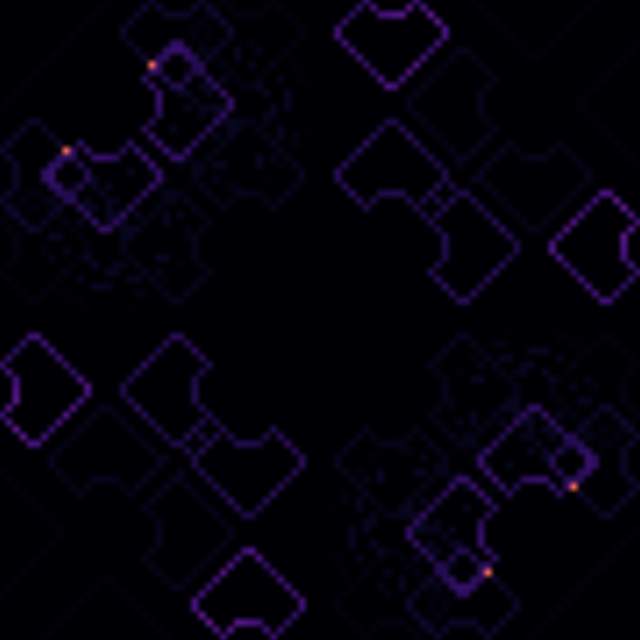
Write a Shadertoy shader that draws this pattern.

```glsl
#define CELLS 89.5
#define CENTER_Y 0.502
#define RADIUS 8.0
#define VARIATION 0.45
#define SPECK_DENSITY 0.16
#define VOID_COLOR vec3(0.0, 0.0, 0.015)
#define VIOLET vec3(0.23, 0.06, 0.43)
#define CORAL vec3(0.98, 0.42, 0.37)

float hash(vec2 p) {
    vec3 h = fract(p.xyx * 0.1031);
    h += dot(h, h.yzx + 33.33);
    return fract((h.x + h.y) * h.z);
}

float cornerSlope(vec2 corner, vec2 offset) {
    float angle = 6.2832 * hash(corner);
    return dot(vec2(cos(angle), sin(angle)), offset);
}

float gradientNoise(vec2 p) {
    vec2 i = floor(p), f = fract(p);
    vec2 u = f * f * (3.0 - 2.0 * f), e = vec2(1, 0);
    return mix(mix(cornerSlope(i, f), cornerSlope(i + e, f - e), u.x),
               mix(cornerSlope(i + e.yx, f - e.yx), cornerSlope(i + 1.0, f - 1.0), u.x), u.y);
}

float stroke(float d) {
    return max(0.0, 1.0 - abs(d));
}

// Diamond outline whose upper corner is folded inward
float notchedDiamond(vec2 d) {
    float diamond = abs(d.x) + abs(d.y) - RADIUS;
    float notch = max(abs(d.x) + 1.0 - d.y, 2.5 - d.y);
    return stroke(max(diamond, -notch));
}

// Energy of one lattice cell
float cellEnergy(vec2 c) {
    bool hot = c.x * c.y < 0.0;
    vec2 q = abs(c);
    if (q.x > q.y) q = q.yx;

    vec2 inner = q - vec2(10, 20);
    float innerRing = notchedDiamond(vec2(inner.x, -inner.y));
    float outerRing = notchedDiamond(q - vec2(10, 40));
    float sideRing = notchedDiamond((q - vec2(20, 30)).yx);
    float farRing = notchedDiamond(q - vec2(20, 40));
    float along = q.x + q.y;
    float energy;

    if (hot) {
        energy = max(max(innerRing * 0.045, outerRing * 0.022),
                     max(sideRing * 0.17, farRing * 0.07));
        // Small loop on the side diamond
        vec2 loop = abs(q - vec2(20, 35.5));
        energy = max(energy, 0.15 * stroke(loop.x + loop.y - 3.5));
        // Scattered specks
        float area = 1.0 - smoothstep(8.0, 13.0, length(q - vec2(13, 29)));
        energy = max(energy, 0.05 * area * step(hash(q + 7.0), SPECK_DENSITY));
        energy = max(energy, 0.014 * stroke(along - 74.0));
    } else {
        energy = max(max(innerRing * 0.145, outerRing * 0.21), sideRing * 0.04);
        // Ladder along the diagonal
        float rail = stroke(q.y - q.x - 2.0);
        float rung = stroke(q.y - q.x) * step(mod(q.x - 0.5, 2.0), 0.5);
        float span = step(29.0, along) * step(along, 38.0);
        energy = max(energy, 0.12 * span * max(rail, rung));
        energy = max(energy, 0.045 * rail * step(41.0, along) * step(along, 52.0));
        // Ghost chevron
        energy = max(energy, 0.014 * stroke(q.y - 36.0 - abs(q.x - 30.0)));
    }

    energy *= 1.0 + VARIATION * gradientNoise(q * 0.27 + 3.1);
    vec2 spark = abs(q - vec2(23.5, 35.5));
    if (hot && max(spark.x, spark.y) < 0.5) energy = 0.68;
    return energy;
}

vec3 heat(float energy) {
    vec3 glow = VIOLET * pow(vec3(min(energy / 0.2, 1.4)), vec3(1.4, 0.8, 1.0));
    return mix(VOID_COLOR + glow, CORAL, smoothstep(0.2, 0.65, energy));
}

void mainImage(out vec4 fragColor, in vec2 fragCoord) {
    vec2 p = (fragCoord - iResolution.xy * vec2(0.5, CENTER_Y)) / iResolution.y * CELLS;
    vec2 base = floor(p - 0.5);
    vec2 f = fract(p - 0.5);
    f = mix(f, f * f * (3.0 - 2.0 * f), 0.5);

    // Blend the four nearest cells
    vec3 color = vec3(0);
    for (int k = 0; k < 4; k++) {
        vec2 corner = vec2(k & 1, k >> 1);
        vec2 w = mix(1.0 - f, f, corner);
        color += w.x * w.y * heat(cellEnergy(base + corner + 0.5));
    }
    fragColor = vec4(color, 1.0);
}
```
